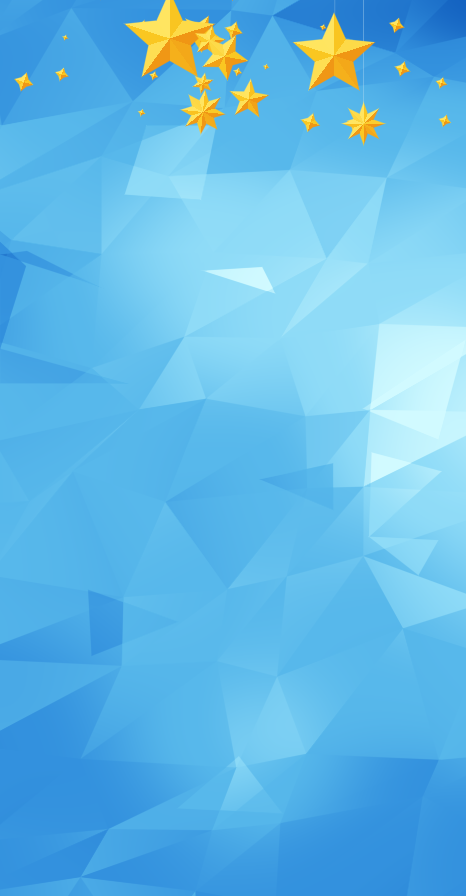
Write a Shadertoy shader that draws this background.

```glsl
float hash(vec2 p) {
    return fract(sin(dot(p, vec2(127.1, 311.7))) * 43758.5453);
}

float glow(vec2 p, vec2 center, vec2 radius) {
    vec2 d = (p - center) / radius;
    return exp(-dot(d, d));
}

// Broad light and shade, from 0 (deep blue) to 1 (pale cyan)
float baseTone(vec2 p) {
    float t = 0.49 - 0.17 * smoothstep(0.32, 0.0, p.y);
    t += 0.44 * glow(p, vec2(0.53, 0.55), vec2(0.16, 0.21));
    t += 0.25 * glow(p, vec2(0.27, 0.70), vec2(0.18, 0.14));
    t += 0.18 * glow(p, vec2(0.28, 0.17), vec2(0.11, 0.09));
    t -= 0.42 * glow(p, vec2(0.52, 1.00), vec2(0.17, 0.10));
    t -= 0.17 * glow(p, vec2(0.08, 0.98), vec2(0.26, 0.11));
    t -= 0.13 * glow(p, vec2(0.00, 0.20), vec2(0.13, 0.12));
    t -= 0.12 * glow(p, vec2(0.00, 0.66), vec2(0.07, 0.08));
    t -= 0.10 * glow(p, vec2(0.51, 0.06), vec2(0.12, 0.14));
    return t;
}

vec3 blueRamp(float t) {
    vec3 c = mix(vec3(0.06, 0.36, 0.74), vec3(0.20, 0.57, 0.87), smoothstep(0.0, 0.25, t));
    c = mix(c, vec3(0.34, 0.72, 0.92), smoothstep(0.25, 0.5, t));
    c = mix(c, vec3(0.56, 0.86, 0.97), smoothstep(0.5, 0.75, t));
    return mix(c, vec3(0.82, 0.98, 1.0), smoothstep(0.75, 1.0, t));
}

float edgeSide(vec2 p, vec2 a, vec2 b) {
    vec2 e = b - a;
    return (e.x * (p.y - a.y) - e.y * (p.x - a.x)) / length(e);
}

// Smooth coverage of a triangle
float facet(vec2 p, vec2 a, vec2 b, vec2 c, float aa) {
    float turn = sign(edgeSide(c, a, b));
    float d = turn * min(turn * edgeSide(p, a, b) * turn,
                     min(turn * edgeSide(p, b, c) * turn, turn * edgeSide(p, c, a) * turn));
    if (turn < 0.0) d = -max(edgeSide(p, a, b), max(edgeSide(p, b, c), edgeSide(p, c, a)));
    return smoothstep(-aa, aa, d);
}

vec2 meshVertex(vec2 id, vec2 cell) {
    vec2 jitter = vec2(hash(id), hash(id + 37.3)) - 0.5;
    return (id + 0.8 * jitter) * cell;
}

// Tone and weight of one mesh triangle
vec2 meshFacet(vec2 p, vec2 a, vec2 b, vec2 c, vec2 seed, float aa) {
    vec2 mid = (a + b + c) / 3.0;
    float angle = 6.2832 * hash(seed + 5.1);
    float slope = dot(p - mid, vec2(cos(angle), sin(angle)));
    float t = mix(baseTone(p), baseTone(mid), 0.45);
    t += 0.13 * (hash(seed) - 0.5) + 0.7 * slope;
    return vec2(t, 1.0) * facet(p, a, b, c, aa);
}

float meshTone(vec2 p, vec2 cell, float aa) {
    vec2 id = floor(p / cell), sum = vec2(baseTone(p), 1.0) * 0.001;
    for (int j = -1; j <= 1; j++)
    for (int i = -1; i <= 1; i++) {
        vec2 k = id + vec2(i, j);
        vec2 a = meshVertex(k, cell), b = meshVertex(k + vec2(1, 0), cell);
        vec2 c = meshVertex(k + 1.0, cell), d = meshVertex(k + vec2(0, 1), cell);
        sum += meshFacet(p, a, b, c, k, aa) + meshFacet(p, a, c, d, k + 0.37, aa);
    }
    return sum.x / sum.y;
}

// Folded gold star, each point split into a lit and a shaded side
vec3 addStar(vec3 color, vec2 q, float points, float radius, float inner, float spin, float aa) {
    float sector = 6.2832 / points, a = atan(q.x, q.y) - spin;
    float k = floor(a / sector + 0.5), f = a - k * sector;
    vec2 v = length(q) * vec2(sin(abs(f)), cos(f));
    vec2 valley = radius * inner * vec2(sin(sector * 0.5), cos(sector * 0.5));
    float d = edgeSide(v, vec2(0, radius), valley);
    float light = 0.5 + 0.5 * cos(k * sector + spin + sign(f) + 0.7);
    vec3 gold = mix(vec3(0.94, 0.59, 0.08), vec3(0.98, 0.78, 0.13), smoothstep(0.0, 0.5, light));
    gold = mix(gold, vec3(1.0, 0.90, 0.38), smoothstep(0.5, 1.0, light));
    return mix(color, gold, smoothstep(aa, -aa, d));
}

vec3 addThread(vec3 color, vec2 p, float x, float bottom, float aa) {
    float line = smoothstep(aa, 0.0, abs(p.x - x)) * step(bottom, p.y);
    return mix(color, vec3(0.75, 0.88, 0.95), 0.4 * line);
}

void mainImage(out vec4 fragColor, in vec2 fragCoord) {
    vec2 p = fragCoord / iResolution.xy * vec2(0.519, 1.0);
    float aa = 0.8 / iResolution.y;

    // Crumpled mesh with larger accent folds
    float t = meshTone(p, vec2(0.112, 0.088), aa);
    t += 0.17 * facet(p, vec2(0.225, 0.698), vec2(0.292, 0.702), vec2(0.307, 0.672), aa);
    t -= 0.15 * facet(p, vec2(0.0, 0.73), vec2(0.029, 0.703), vec2(0.0, 0.61), aa);
    t -= 0.11 * facet(p, vec2(0.0, 0.716), vec2(0.03, 0.72), vec2(0.108, 0.681), aa);
    t -= 0.08 * facet(p, vec2(0.0, 0.611), vec2(0.141, 0.572), vec2(0.0, 0.572), aa);
    t += 0.12 * facet(p, vec2(0.163, 0.86), vec2(0.241, 0.86), vec2(0.224, 0.777), aa);
    t += 0.12 * facet(p, vec2(0.163, 0.86), vec2(0.224, 0.777), vec2(0.139, 0.783), aa);
    t += 0.09 * facet(p, vec2(0.404, 0.544), vec2(0.518, 0.62), vec2(0.488, 0.51), aa);
    t += 0.10 * facet(p, vec2(0.414, 0.495), vec2(0.492, 0.474), vec2(0.411, 0.401), aa);
    t += 0.10 * facet(p, vec2(0.411, 0.401), vec2(0.488, 0.397), vec2(0.466, 0.358), aa);
    t -= 0.10 * facet(p, vec2(0.289, 0.465), vec2(0.371, 0.483), vec2(0.371, 0.431), aa);
    t -= 0.09 * facet(p, vec2(0.098, 0.342), vec2(0.199, 0.306), vec2(0.102, 0.268), aa);
    t += 0.08 * facet(p, vec2(0.266, 0.156), vec2(0.315, 0.092), vec2(0.198, 0.098), aa);
    vec3 color = blueRamp(t);

    // Scattered sparkles along the top, sparser toward the bottom
    vec2 id = floor(p / 0.047);
    vec2 offset = 0.3 + 0.4 * vec2(hash(id + 2.7), hash(id + 8.3));
    float size = mix(0.003, 0.011, hash(id + 4.9));
    if (p.y > 0.85 && hash(id) < 0.2 + 4.0 * (p.y - 0.85))
        color = addStar(color, p - (id + offset) * 0.047, 4.0, size, 0.55, 0.3, aa);

    // Hanging stars
    color = addThread(color, p, 0.373, 0.97, aa);
    color = addThread(color, p, 0.405, 0.87, aa);
    color = addStar(color, p - vec2(0.222, 0.963), 5.0, 0.022, 0.5, 0.5, aa);
    color = addStar(color, p - vec2(0.189, 0.957), 5.0, 0.053, 0.47, 0.0, aa);
    color = addStar(color, p - vec2(0.233, 0.954), 5.0, 0.018, 0.5, 0.2, aa);
    color = addStar(color, p - vec2(0.250, 0.937), 5.0, 0.027, 0.5, 0.5, aa);
    color = addStar(color, p - vec2(0.372, 0.938), 5.0, 0.048, 0.47, 0.0, aa);
    color = addStar(color, p - vec2(0.226, 0.907), 6.0, 0.012, 0.5, 0.2, aa);
    color = addStar(color, p - vec2(0.277, 0.889), 5.0, 0.023, 0.45, 0.1, aa);
    color = addStar(color, p - vec2(0.226, 0.875), 8.0, 0.025, 0.55, 0.1, aa);
    color = addStar(color, p - vec2(0.405, 0.862), 8.0, 0.024, 0.5, 0.0, aa);
    fragColor = vec4(color, 1.0);
}
```
